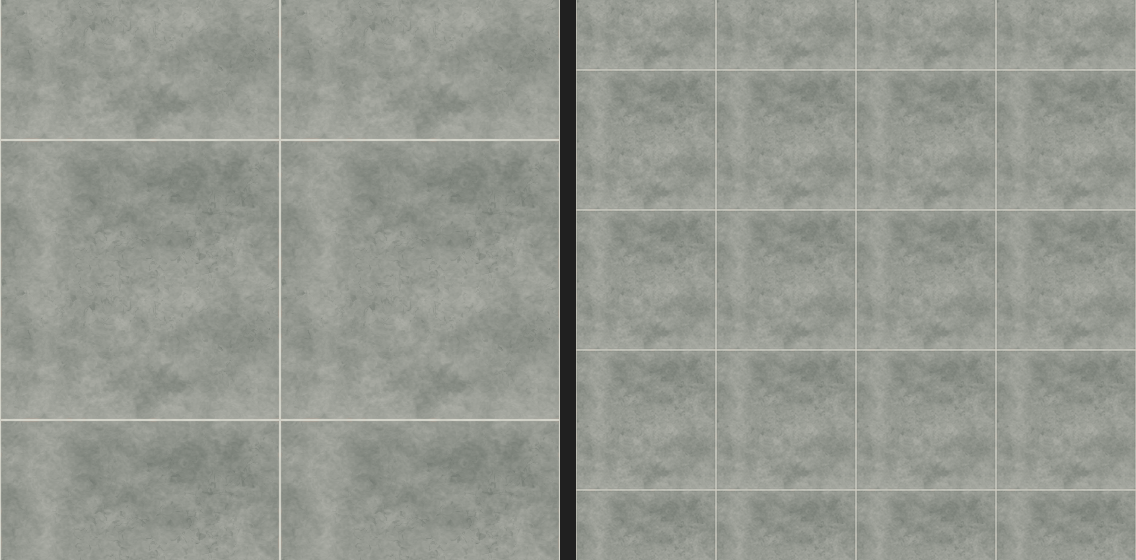
Left: one tile. Right: repeated 2 by 2.
Give the GLSL for this texture, as a Shadertoy shader.

```glsl
// Grey stone floor: two by two square tiles, offset half a tile vertically, with thin pale grout.
// Each tile repeats one weathered face built from wrapping noise, soft stains, cracks and pits.
// All noise wraps at the tile border, so the canvas repeats without a seam.

const float TILES = 2.0;
const float GROUT_HALF_WIDTH = 0.0019;
const vec3 STONE_DARK = vec3(0.52, 0.54, 0.51);
const vec3 STONE_LIGHT = vec3(0.64, 0.65, 0.62);
const vec3 GROUT = vec3(0.85, 0.85, 0.81);
const vec3 RUST = vec3(0.68, 0.57, 0.51);

// Stains: centre x, centre y, radius, strength (negative is dark)
const int STAIN_COUNT = 8;
const vec4 STAINS[STAIN_COUNT] = vec4[](
    vec4(0.70, 0.79, 0.15, -0.75), vec4(0.84, 0.62, 0.10, 0.85),
    vec4(0.48, 0.49, 0.07, -0.75), vec4(0.39, 0.15, 0.08, 0.70),
    vec4(0.10, 0.89, 0.10, 0.60), vec4(0.57, 0.12, 0.09, -0.60),
    vec4(0.66, 0.34, 0.10, 0.45), vec4(0.25, 0.70, 0.12, 0.25));

float hash(vec2 cell, float seed) {
    uvec2 c = uvec2(cell);
    uint h = c.x * 1597u + c.y * 51749u + uint(seed) * 7919u;
    h = (h ^ (h >> 15u)) * 73244475u;
    h = (h ^ (h >> 13u)) * 73244475u;
    h ^= h >> 16u;
    return float(h & 65535u) / 65535.0;
}

// Value noise on the unit square, wrapping after a whole number of cells
float wrapNoise(vec2 uv, vec2 cells, float seed) {
    vec2 p = uv * cells;
    vec2 i = floor(p);
    vec2 f = p - i;
    f = f * f * (3.0 - 2.0 * f);
    vec2 a = mod(i, cells);
    vec2 b = mod(i + 1.0, cells);
    float low = mix(hash(a, seed), hash(vec2(b.x, a.y), seed), f.x);
    float high = mix(hash(vec2(a.x, b.y), seed), hash(b, seed), f.x);
    return mix(low, high, f.y);
}

float fbm(vec2 uv, vec2 cells, int octaves, float gain, float seed) {
    float sum = 0.0, total = 0.0, amplitude = 1.0;
    for (int i = 0; i < octaves; i++) {
        sum += amplitude * wrapNoise(uv, cells, seed + float(i));
        total += amplitude;
        amplitude *= gain;
        cells *= 2.0;
    }
    return sum / total;
}

// Sum of the soft wrapped stains at a point of the tile
float stainTone(vec2 uv) {
    float tone = 0.0;
    for (int i = 0; i < STAIN_COUNT; i++) {
        vec2 offset = uv - STAINS[i].xy;
        offset = (offset - round(offset)) / STAINS[i].z;
        tone += STAINS[i].w * exp(-dot(offset, offset));
    }
    return tone;
}

// Brightness of the stone: 0 is dark, 1 is light
float stoneTone(vec2 uv) {
    vec2 warp = vec2(fbm(uv, vec2(12.0), 4, 0.8, 11.0), fbm(uv, vec2(12.0), 4, 0.8, 23.0)) - 0.5;
    vec2 warped = uv + 0.06 * warp;
    float clouds = fbm(warped, vec2(6.0, 7.0), 6, 0.77, 37.0) - 0.5;
    float grain = fbm(uv, vec2(72.0, 96.0), 2, 0.9, 53.0) - 0.5;

    // Short crumbled cracks and pits gathered in irregular patches
    float patches = smoothstep(0.42, 0.66, fbm(uv, vec2(5.0), 4, 0.6, 83.0));
    float ridge = abs(fbm(warped, vec2(22.0), 3, 0.7, 71.0) - 0.5);
    float breaks = smoothstep(0.45, 0.75, wrapNoise(uv, vec2(31.0), 89.0));
    float cracks = patches * breaks * (1.0 - smoothstep(0.0, 0.05, ridge));
    float pits = smoothstep(0.78, 0.95, wrapNoise(warped, vec2(76.0), 97.0));

    float shade = 0.14 - 0.36 * smoothstep(0.55, 1.0, uv.y);
    return 0.5 + shade + 2.35 * clouds + 0.42 * grain
        + 0.48 * stainTone(uv + 0.4 * warp) - 0.34 * cracks - 0.30 * pits * (0.4 + patches);
}

void mainImage(out vec4 fragColor, in vec2 fragCoord) {
    vec2 canvas = fragCoord / iResolution.xy;
    vec2 uv = fract(canvas * TILES - vec2(0.0, 0.5));
    float pixel = 1.0 / min(iResolution.x, iResolution.y);

    // Stone face
    vec3 color = mix(STONE_DARK, STONE_LIGHT, clamp(stoneTone(uv), -0.4, 1.5));

    // Distance to the nearest joint, in canvas units
    vec2 border = min(uv, 1.0 - uv) / TILES;
    float joint = min(border.x, border.y);

    // Worn tile edge with faint rusty flecks
    float edge = 1.0 - smoothstep(GROUT_HALF_WIDTH, GROUT_HALF_WIDTH + 0.003, joint);
    float flecks = smoothstep(0.55, 0.85, wrapNoise(uv, vec2(40.0), 113.0));
    color = mix(color * (1.0 - 0.06 * edge), RUST, 0.4 * edge * flecks);

    // Pale grout with slight wear along its length
    float wear = fbm(uv, vec2(24.0), 2, 0.6, 127.0) - 0.5;
    float grout = 1.0 - smoothstep(-0.9, 0.9, (joint - GROUT_HALF_WIDTH) / pixel);
    color = mix(color, GROUT + 0.06 * wear, grout);

    fragColor = vec4(color, 1.0);
}
```
